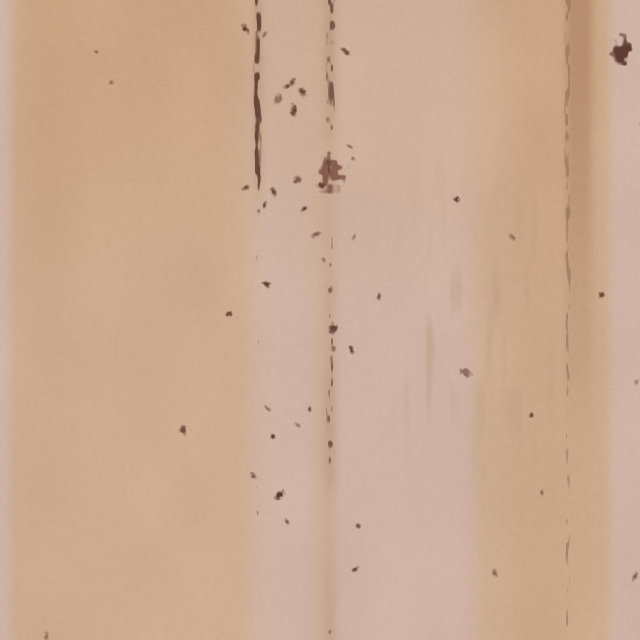
A WebGL 2 fragment shader for this texture:

```glsl
#version 300 es
precision highp float;
// Weathered cream paint in soft vertical bands, with rust streaks and dirt specks.

#define TAN vec3(0.80, 0.67, 0.56)
#define PINK vec3(0.81, 0.70, 0.645)
#define OCHRE vec3(0.79, 0.64, 0.51)
#define SHADE vec3(0.74, 0.61, 0.51)
#define RUST vec3(0.69, 0.53, 0.41)
#define SOIL vec3(0.33, 0.19, 0.15)
#define GRAIN 0.016
#define MOTTLE 0.022
#define SPECK_CELLS 42.0
#define SPECK_RADIUS 0.0042
#define SPECK_DENSITY 0.36

uniform vec2 u_resolution;
out vec4 fragColor;

// Integer hash of a lattice cell, 0 to 1
float hash(vec2 cell, uint seed) {
  uvec2 q = uvec2(ivec2(cell) + 4096);
  uint h = q.x * 1597334677u ^ q.y * 3812015801u ^ seed * 2798796415u;
  h = (h ^ (h >> 16)) * 2246822519u;
  h = (h ^ (h >> 13)) * 3266489917u;
  return float((h ^ (h >> 16)) >> 8) / 16777216.0;
}

float noise(vec2 p, uint seed) {
  vec2 i = floor(p), f = fract(p);
  f = f * f * (3.0 - 2.0 * f);
  return mix(mix(hash(i, seed), hash(i + vec2(1, 0), seed), f.x),
             mix(hash(i + vec2(0, 1), seed), hash(i + vec2(1, 1), seed), f.x), f.y);
}

// Soft-edged interval from a to b
float band(float x, float a, float b, float soft) {
  return smoothstep(a - soft, a + soft, x) * (1.0 - smoothstep(b - soft, b + soft, x));
}

float bump(float x, float centre, float width) {
  float d = (x - centre) / width;
  return exp(-d * d);
}

// Broken vertical line; cover sets how much of it is filled
float streak(vec2 p, float x, float width, float cover, uint seed) {
  float wobble = (noise(vec2(p.y * 22.0, 0.5), seed) - 0.5) * 0.006;
  float flakes = 0.65 * noise(p * vec2(210.0, 75.0), seed + 1u)
               + 0.35 * noise(p * vec2(90.0, 24.0), seed + 2u);
  float level = flakes * bump(p.x, x + wobble, width);
  return smoothstep(1.0 - cover, 1.22 - cover, level);
}

// Chance of a speck, highest along the central seams
float speckDensity(vec2 p) {
  float seams = bump(p.x, 0.415, 0.02) * 0.7 + bump(p.x, 0.52, 0.024) + bump(p.x, 0.565, 0.02) * 0.5
              + bump(p.x, 0.455, 0.025) * 0.5 + bump(p.x, 0.985, 0.025) * 0.4 + bump(p.x, 0.89, 0.01) * 0.4;
  float clusters = smoothstep(0.25, 0.75, noise(p * vec2(7.0, 11.0), 31u));
  return 0.013 + SPECK_DENSITY * seams * mix(0.2, 1.0, clusters) * smoothstep(-0.1, 0.55, p.y);
}

// Small irregular flecks, mostly upright, scattered on a jittered grid
float specks(vec2 p, float pixel) {
  float mask = 0.0;
  vec2 home = floor(p * SPECK_CELLS);
  for (int j = -1; j <= 1; j++)
  for (int i = -1; i <= 1; i++) {
    vec2 cell = home + vec2(i, j);
    vec2 centre = (cell + vec2(hash(cell, 1u), hash(cell, 2u))) / SPECK_CELLS;
    if (hash(cell, 3u) > speckDensity(centre)) continue;
    float size = hash(cell, 4u);
    float radius = SPECK_RADIUS * mix(0.45, 1.35, size * size);
    float tilt = (hash(cell, 5u) - 0.5) * 2.2;
    vec2 d = mat2(cos(tilt), -sin(tilt), sin(tilt), cos(tilt)) * (p - centre);
    d.y /= mix(1.0, 2.1, hash(cell, 6u));
    float edge = length(d) + (noise(p * 260.0, 7u) - 0.5) * radius * 0.9;
    float soft = pixel + 0.0011;
    mask = max(mask, (1.0 - smoothstep(radius - soft, radius + soft, edge)) * mix(0.45, 0.95, hash(cell, 8u)));
  }
  return mask;
}

// Ragged patch of dirt
float stain(vec2 p, vec2 centre, vec2 radii) {
  float d = length((p - centre) / radii);
  return 1.0 - smoothstep(0.35, 1.0, d + (noise(p * 130.0, 41u) - 0.5) * 1.1);
}

// Broad colour bands of the paint
vec3 paint(vec2 p) {
  float cloud = noise(p * vec2(4.0, 3.0), 51u) - 0.5;
  float height = p.y + cloud * 0.2;
  float lower = 1.0 - smoothstep(0.45, 0.95, height);
  vec3 col = mix(TAN, OCHRE, band(p.x, 0.03, 0.37, 0.04) * smoothstep(0.35, 1.05, height) * 0.95);
  float middle = band(p.x, 0.395, 0.74, 0.03) * mix(0.4, 1.0, lower);
  middle *= 1.0 - 0.5 * bump(p.x, 0.5, 0.02);
  col = mix(col, PINK, middle);
  col = mix(col, OCHRE, band(p.x, 0.79, 0.94, 0.04) * mix(0.8, 0.4, lower));
  col = mix(col, RUST, band(p.x, 0.885, 0.925, 0.012) * smoothstep(0.2, 1.0, height) * 0.75);
  float rims = 1.0 - band(p.x, 0.016, 0.952, 0.012);
  return mix(col, PINK, rims);
}

void main() {
  vec2 p = gl_FragCoord.xy / u_resolution;
  float pixel = 1.0 / u_resolution.y;
  vec3 col = paint(p);

  // Faint grey smears and mottling
  float smear = smoothstep(0.5, 0.9, noise(p * vec2(85.0, 11.0), 61u));
  col = mix(col, SHADE, smear * band(p.x, 0.63, 0.86, 0.03) * bump(p.y, 0.5, 0.18) * 0.5);
  col += (noise(p * vec2(13.0, 9.0), 62u) - 0.5) * MOTTLE;

  // Seams: warm halo below, dark flakes above
  float upper = smoothstep(0.64, 0.76, p.y);
  float patches = smoothstep(0.35, 0.75, noise(vec2(p.y * 11.0, 3.5), 63u));
  float seamCover = mix(0.22, 0.5, patches) + 0.15 * smoothstep(0.3, 0.8, p.y);
  col = mix(col, SHADE, bump(p.x, 0.403, 0.009) * upper * 0.7);
  col = mix(col, SHADE, bump(p.x, 0.515, 0.012) * mix(0.3, 0.75, patches));
  col = mix(col, SOIL, streak(p, 0.403, 0.0065, mix(0.25, 0.74, upper), 71u) * 0.8);
  col = mix(col, SOIL, streak(p, 0.516, 0.0095, seamCover, 81u) * 0.65);
  col = mix(col, RUST * 0.82, streak(p, 0.887, 0.006, mix(0.4, 0.66, p.y), 91u) * 0.6);

  // Dirt
  col = mix(col, SOIL * 1.25, stain(p, vec2(0.518, 0.727), vec2(0.022, 0.032)) * 0.7);
  col = mix(col, SOIL, stain(p, vec2(0.972, 0.918), vec2(0.017, 0.026)) * 0.9);
  col = mix(col, SOIL, specks(p, pixel));

  col += (noise(p * 240.0, 64u) - 0.5) * GRAIN;
  fragColor = vec4(col, 1.0);
}
```
